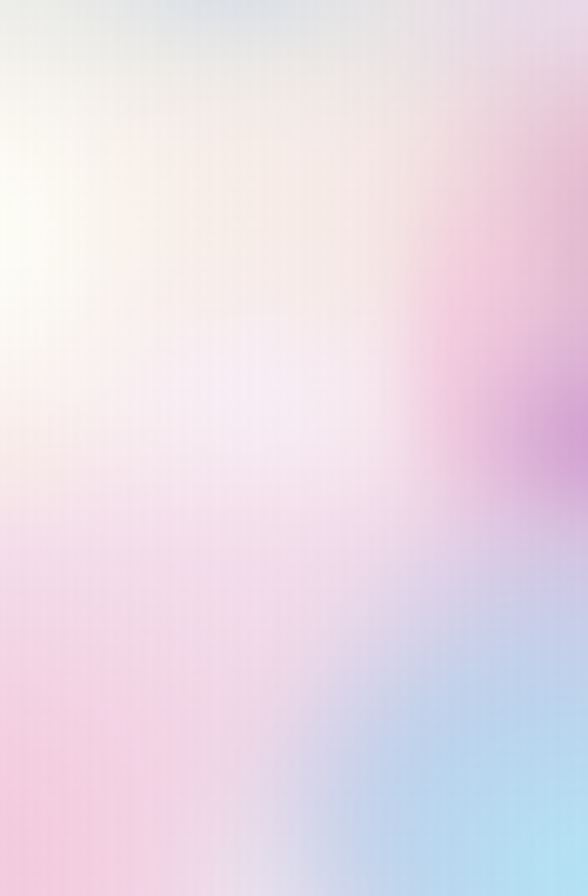
Give the GLSL for this background, as a Shadertoy shader.

```glsl
// Pastel mesh gradient: a vertical wash of ivory, blush and pink, overlaid
// with soft elliptical glows (rose, magenta, blue, cyan) and a faint weave.
// Each glow fades as exp(-q^k), where q is the squared elliptical distance.

#define GLOW_SCALE   1.0
#define SOFT_FALLOFF 1.0
#define FIRM_FALLOFF 1.5
#define WEAVE_CELLS  44.0
#define WEAVE_DEPTH  0.0022

const vec3 MIST    = vec3(0.910, 0.912, 0.900);
const vec3 CREAM   = vec3(0.967, 0.925, 0.908);
const vec3 BLUSH   = vec3(0.972, 0.925, 0.938);
const vec3 ORCHID  = vec3(0.953, 0.868, 0.922);
const vec3 PETAL   = vec3(0.950, 0.840, 0.902);
const vec3 IVORY   = vec3(0.990, 0.990, 0.962);
const vec3 ROSE    = vec3(0.890, 0.720, 0.810);
const vec3 CORAL   = vec3(0.970, 0.780, 0.860);
const vec3 MAGENTA = vec3(0.830, 0.630, 0.820);
const vec3 LILAC   = vec3(0.800, 0.760, 0.890);
const vec3 BLUE    = vec3(0.735, 0.800, 0.915);
const vec3 CYAN    = vec3(0.705, 0.890, 0.960);

// Coverage of an elliptical glow, from 1 at its centre to 0 far away
float glow(vec2 p, vec2 centre, vec2 radius, float falloff) {
    vec2 d = (p - centre) / (radius * GLOW_SCALE);
    return exp(-pow(dot(d, d) + 1e-5, falloff));
}

// Vertical wash, bottom to top
vec3 wash(float y) {
    vec3 c = mix(PETAL, ORCHID, smoothstep(0.12, 0.42, y));
    c = mix(c, BLUSH, smoothstep(0.36, 0.58, y));
    c = mix(c, CREAM, smoothstep(0.56, 0.74, y));
    return mix(c, MIST, smoothstep(0.80, 1.02, y));
}

// Light tints around the left, top and centre
vec3 addPaleGlows(vec3 c, vec2 p) {
    c = mix(c, vec3(0.970, 0.900, 0.875), 0.5 * glow(p, vec2(0.0, 0.50), vec2(0.16, 0.08), SOFT_FALLOFF));
    c = mix(c, IVORY, 0.95 * glow(p, vec2(-0.02, 0.74), vec2(0.25, 0.21), SOFT_FALLOFF));
    c = mix(c, vec3(0.835, 0.860, 0.905), 0.6 * glow(p, vec2(0.40, 1.01), vec2(0.20, 0.06), SOFT_FALLOFF));
    c = mix(c, vec3(0.970, 0.930, 0.970), 0.6 * glow(p, vec2(0.44, 0.56), vec2(0.17, 0.08), SOFT_FALLOFF));
    c = mix(c, vec3(0.955, 0.785, 0.867), 0.8 * glow(p, vec2(-0.02, 0.02), vec2(0.32, 0.26), SOFT_FALLOFF));
    return mix(c, vec3(0.935, 0.900, 0.935), 0.7 * glow(p, vec2(0.46, -0.01), vec2(0.15, 0.13), SOFT_FALLOFF));
}

// Pink and magenta along the right edge
vec3 addRoseGlows(vec3 c, vec2 p) {
    c = mix(c, ROSE, 0.95 * glow(p, vec2(1.05, 0.75), vec2(0.28, 0.27), SOFT_FALLOFF));
    c = mix(c, vec3(0.915, 0.850, 0.920), 0.8 * glow(p, vec2(1.0, 1.01), vec2(0.25, 0.09), SOFT_FALLOFF));
    c = mix(c, CORAL, 0.58 * glow(p, vec2(0.81, 0.60), vec2(0.125, 0.18), FIRM_FALLOFF));
    return mix(c, MAGENTA, glow(p, vec2(1.03, 0.505), vec2(0.21, 0.13), SOFT_FALLOFF));
}

// Blue pool in the lower right corner
vec3 addBlueGlows(vec3 c, vec2 p) {
    c = mix(c, LILAC, 0.6 * glow(p, vec2(1.0, 0.34), vec2(0.30, 0.10), SOFT_FALLOFF));
    c = mix(c, BLUE, 0.97 * glow(p, vec2(0.94, 0.09), vec2(0.43, 0.25), 2.0));
    return mix(c, CYAN, 0.9 * glow(p, vec2(1.02, 0.02), vec2(0.35, 0.19), SOFT_FALLOFF));
}

// Barely visible cloth texture from layered sines
float weave(vec2 p) {
    vec2 a = p * WEAVE_CELLS * 6.28318;
    return sin(a.x) + 0.5 * sin(a.y) + 0.4 * sin(a.x * 0.37 + 1.0);
}

void mainImage(out vec4 fragColor, in vec2 fragCoord) {
    vec2 p = fragCoord / iResolution.xy;
    vec3 color = wash(p.y);
    color = addPaleGlows(color, p);
    color = addRoseGlows(color, p);
    color = addBlueGlows(color, p);
    color += WEAVE_DEPTH * weave(fragCoord / iResolution.x);
    fragColor = vec4(clamp(color, 0.0, 1.0), 1.0);
}
```
